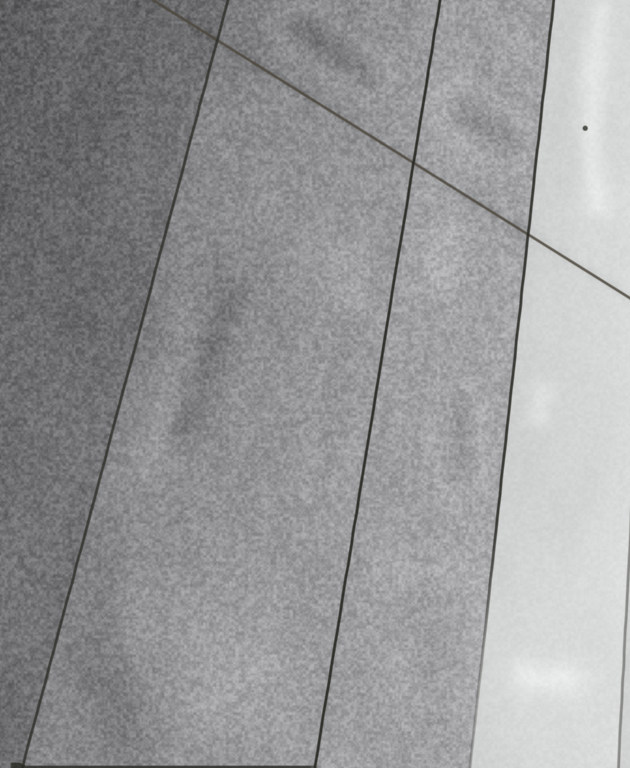
Give the GLSL for this texture, as a Shadertoy shader.

```glsl
const vec3 JOINT_DARK = vec3(0.17, 0.17, 0.15);
const vec3 JOINT_BROWN = vec3(0.30, 0.28, 0.24);

float hash(vec2 cell) {
    vec3 q = fract(vec3(cell.xyx) * 0.1031);
    q += dot(q, q.yzx + 33.33);
    return fract((q.x + q.y) * q.z);
}

float noise(vec2 p) {
    vec2 i = floor(p), f = fract(p);
    f = f * f * (3.0 - 2.0 * f);
    return mix(mix(hash(i), hash(i + vec2(1, 0)), f.x),
               mix(hash(i + vec2(0, 1)), hash(i + vec2(1, 1)), f.x), f.y);
}

float fbm(vec2 p) {
    float sum = 0.0, amplitude = 0.5;
    for (int i = 0; i < 4; i++) {
        sum += amplitude * noise(p);
        p = mat2(1.6, 1.2, -1.2, 1.6) * p + 7.3;
        amplitude *= 0.5;
    }
    return sum;
}

float segmentDistance(vec2 p, vec2 a, vec2 b) {
    vec2 ab = b - a;
    return length(p - a - ab * clamp(dot(p - a, ab) / dot(ab, ab), 0.0, 1.0));
}

// Soft mark along a segment
float smear(vec2 p, vec2 a, vec2 b, float radius) {
    float d = segmentDistance(p, a, b) / radius;
    return exp(-d * d);
}

// Dried puddle: dark core with a pale rim
float puddle(vec2 p, vec2 a, vec2 b, float radius) {
    float d = segmentDistance(p, a, b) / radius;
    float rim = d - 1.8;
    return 0.65 * exp(-rim * rim * 2.0) - exp(-d * d);
}

float lineMask(float d, float halfWidth, float pixel) {
    return 1.0 - smoothstep(halfWidth - pixel, halfWidth + pixel, abs(d));
}

float stains(vec2 p) {
    vec2 q = p + 0.035 * (vec2(fbm(p * 14.0), fbm(p * 14.0 + 40.0)) - 0.47);
    float s = 0.055 * puddle(q, vec2(0.39, 0.965), vec2(0.48, 0.905), 0.018);
    s += 0.055 * puddle(q, vec2(0.61, 0.85), vec2(0.65, 0.82), 0.021);
    s += 0.035 * puddle(q, vec2(0.595, 0.47), vec2(0.605, 0.39), 0.019);
    s += 0.025 * puddle(q, vec2(0.56, 0.20), vec2(0.57, 0.15), 0.035);
    s -= 0.075 * smear(q, vec2(0.302, 0.61), vec2(0.25, 0.45), 0.020);
    s -= 0.030 * smear(q, vec2(0.45, 0.58), vec2(0.42, 0.38), 0.014);
    s += 0.045 * smear(q, vec2(0.46, 0.67), vec2(0.455, 0.61), 0.030);
    s += 0.050 * smear(q, vec2(0.57, 0.69), vec2(0.57, 0.64), 0.025);
    s += 0.035 * smear(q, vec2(0.24, 0.60), vec2(0.20, 0.40), 0.025);
    s += 0.045 * smear(q, vec2(0.21, 0.20), vec2(0.30, 0.12), 0.070);
    s -= 0.060 * smear(q, vec2(0.14, 0.12), vec2(0.18, 0.03), 0.045);
    // Pale bloom on the light slab
    s += 0.060 * smear(q, vec2(0.78, 0.98), vec2(0.775, 0.73), 0.018);
    s += 0.050 * smear(q, vec2(0.71, 0.49), vec2(0.705, 0.46), 0.018);
    s += 0.065 * smear(q, vec2(0.69, 0.12), vec2(0.74, 0.11), 0.025);
    return s;
}

void mainImage(out vec4 fragColor, in vec2 fragCoord) {
    float pixel = 1.0 / iResolution.y;
    vec2 p = fragCoord * pixel;

    // Leaning joints: foot, head and the slab tone to the right of each
    vec4 foot = vec4(0.029, 0.410, 0.612, 0.805);
    vec4 head = vec4(0.297, 0.573, 0.721, 0.857);
    vec4 slabTone = vec4(0.515, 0.605, 0.81, 0.82);
    vec4 strength = vec4(0.80, 0.95, 0.90, 0.45);

    float tone = 0.455 + 0.3 * (p.x - mix(foot.x, head.x, p.y));
    float joint = 0.0, light = 0.0;
    for (int i = 0; i < 4; i++) {
        float d = (p.x - mix(foot[i], head[i], p.y)) / length(vec2(1.0, head[i] - foot[i]));
        float side = smoothstep(-pixel, pixel, d);
        tone = mix(tone, slabTone[i] + 0.28 * d, side);
        if (i == 2) {
            light = side;
            strength[i] *= mix(0.35, 1.0, smoothstep(0.08, 0.35, p.y));
        }
        float wobble = 0.0007 * (noise(vec2(p.y * 45.0, float(i) * 9.0)) - 0.5);
        joint = max(joint, strength[i] * lineMask(d + wobble, 0.0018, pixel));
    }

    // Weathering: broad clouds, stretched streaks and stains
    tone += 0.09 * (fbm(p * vec2(9.0, 5.0)) - 0.47) * mix(1.0, 0.6, light);
    tone += 0.05 * (fbm(p * vec2(38.0, 16.0) + 20.0) - 0.47) * (1.0 - 0.6 * light);
    tone += stains(p);

    // Stone grain, much fainter on the light slab
    float grain = 0.6 * noise(p * 240.0) + 0.4 * noise(p * 410.0 + 31.0) - 0.5;
    tone += grain * mix(0.20, 0.045, light);
    vec3 color = tone * mix(vec3(0.995, 0.998, 1.012), vec3(0.995, 1.005, 1.0), light);

    // Diagonal joint with a dusty border
    float cross = (p.y - 1.0026 + 0.625 * (p.x - 0.195)) / length(vec2(1.0, 0.625));
    color -= 0.04 * exp(-abs(cross) / 0.006);
    color = mix(color, JOINT_BROWN, 0.85 * lineMask(cross, 0.0017, pixel));
    color = mix(color, JOINT_DARK, joint);

    // Pit in the light slab and dark gap under the lower edge
    float pit = length(p - vec2(0.762, 0.833));
    color = mix(color, JOINT_DARK, 0.8 * (1.0 - smoothstep(0.002, 0.002 + 2.0 * pixel, pit)));
    float gap = smoothstep(0.012, 0.016, p.x) * (1.0 - smoothstep(0.40, 0.42, p.x));
    float depth = 0.003 + 0.004 * (1.0 - smoothstep(0.025, 0.035, p.x));
    color = mix(color, JOINT_DARK, 0.85 * gap * (1.0 - smoothstep(depth - pixel, depth + pixel, p.y)));

    fragColor = vec4(clamp(color, 0.0, 1.0), 1.0);
}
```
